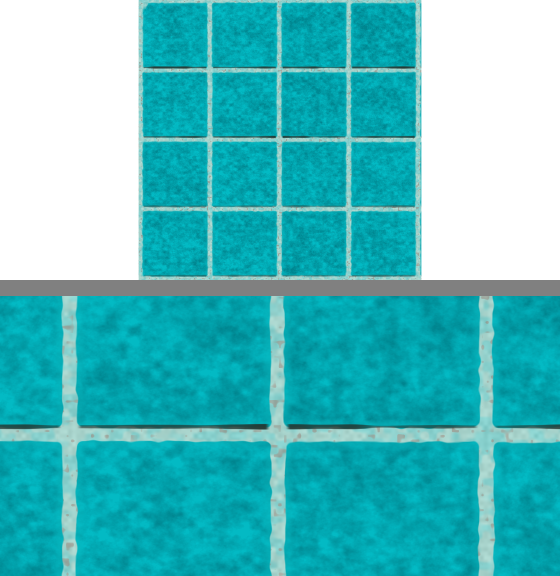
Top, the full canvas; bottom, a detail of the centre.
Write a Shadertoy shader that draws this pattern.

```glsl
const float PITCH = 0.248;
const float TILE_HALF = 0.1155;
const float CORNER_RADIUS = 0.007;
const float PANEL_HALF_WIDTH = 0.505;
const vec2 GRID_OFFSET = vec2(-0.0026, 0.002);

const vec3 GLAZE_DARK = vec3(0.0, 0.52, 0.56);
const vec3 GLAZE_LIGHT = vec3(0.01, 0.73, 0.77);
const vec3 GLAZE_RIM = vec3(0.03, 0.71, 0.74);
const vec3 GROUT_PALE = vec3(0.66, 0.83, 0.80);
const vec3 GROUT_TEAL = vec3(0.44, 0.80, 0.80);
const vec3 GROUT_RUST = vec3(0.62, 0.60, 0.56);
const vec3 SHADOW = vec3(0.14, 0.22, 0.20);

float hash(vec2 p) {
    return fract(sin(dot(p, vec2(127.1, 311.7))) * 43758.5453);
}

float valueNoise(vec2 p) {
    vec2 cell = floor(p);
    vec2 f = fract(p);
    f = f * f * (3.0 - 2.0 * f);
    float low = mix(hash(cell), hash(cell + vec2(1, 0)), f.x);
    float high = mix(hash(cell + vec2(0, 1)), hash(cell + vec2(1, 1)), f.x);
    return mix(low, high, f.y);
}

float fbm(vec2 p) {
    float sum = 0.0;
    float weight = 0.5;
    for (int octave = 0; octave < 4; octave++) {
        sum += weight * valueNoise(p);
        p = mat2(1.6, 1.2, -1.2, 1.6) * p + 7.3;
        weight *= 0.55;
    }
    return sum;
}

float roundedBox(vec2 p, vec2 halfSize, float radius) {
    vec2 d = abs(p) - halfSize + radius;
    return length(max(d, 0.0)) + min(max(d.x, d.y), 0.0) - radius;
}

// Mottled glaze with a tint per tile and a smoother bright rim
vec3 glazeColor(vec2 p, vec2 id, float dist) {
    vec2 seed = id * 17.0;
    float clouds = fbm(p * 24.0 + seed);
    float grain = fbm(p * vec2(75.0, 95.0) + seed + 40.0);
    float tone = 0.5 + 1.35 * (grain - 0.47) + 0.65 * (clouds - 0.47);
    tone += 0.16 * (hash(id + 3.0) - 0.5);
    vec3 color = mix(GLAZE_DARK, GLAZE_LIGHT, clamp(tone, 0.0, 1.0));
    float rim = smoothstep(-0.012, -0.002, dist);
    return mix(color, GLAZE_RIM, 0.5 * rim);
}

// Sandy joint with teal stains and sparse rust specks
vec3 groutColor(vec2 p) {
    float stain = smoothstep(0.3, 0.75, valueNoise(p * 110.0));
    vec3 color = mix(GROUT_PALE, GROUT_TEAL, 0.6 * stain);
    float speck = smoothstep(0.72, 0.95, valueNoise(p * 170.0 + 9.0));
    color = mix(color, GROUT_RUST, 0.7 * speck);
    return color + 0.08 * (valueNoise(p * 200.0) - 0.5);
}

// Uneven dark line under the lower edge of a tile
float shadowMask(vec2 local, vec2 id, float pixel) {
    float wear = valueNoise(vec2(local.x * 28.0 + id.x * 13.0, id.y * 5.0));
    float rowStrength = id.y >= 0.0 ? 1.0 : 0.55;
    float thickness = mix(0.0008, 0.0032, wear);
    float line = abs(local.y + TILE_HALF - 0.0005) - thickness;
    float ends = smoothstep(TILE_HALF, TILE_HALF - 0.007, abs(local.x));
    float band = 1.0 - smoothstep(-0.5 * pixel, pixel, line);
    return band * ends * rowStrength * mix(0.5, 1.0, wear);
}

// Broken upper left corner on one tile
float chipMask(vec2 local, vec2 id, float rough, float pixel) {
    vec2 fromCorner = local - vec2(-TILE_HALF, TILE_HALF);
    float dist = dot(fromCorner, vec2(0.8, -0.6)) - 0.017 + 0.012 * rough;
    float here = float(id == vec2(-2, 1));
    return here * (1.0 - smoothstep(-pixel, pixel, dist));
}

void mainImage(out vec4 fragColor, in vec2 fragCoord) {
    float pixel = 1.0 / iResolution.y;
    vec2 p = (fragCoord - 0.5 * iResolution.xy) * pixel;

    // Square grid of tiles
    vec2 grid = (p - GRID_OFFSET) / PITCH;
    vec2 id = floor(grid);
    vec2 local = (fract(grid) - 0.5) * PITCH;

    // Slightly ragged tile outline
    float rough = valueNoise(p * 90.0) - 0.5;
    float dist = roundedBox(local, vec2(TILE_HALF), CORNER_RADIUS);
    dist += 0.0035 * rough + 0.0015 * (hash(id) - 0.5);
    float tile = 1.0 - smoothstep(-pixel, pixel, dist);
    tile *= 1.0 - 0.85 * chipMask(local, id, rough, pixel);

    vec3 color = mix(groutColor(p), glazeColor(p, id, dist), tile);
    color = mix(color, SHADOW, shadowMask(local, id, pixel));

    // White margins beside the panel
    float edge = abs(p.x) - PANEL_HALF_WIDTH;
    float margin = smoothstep(-0.5 * pixel, 0.5 * pixel, edge);
    fragColor = vec4(mix(color, vec3(1.0), margin), 1.0);
}
```
